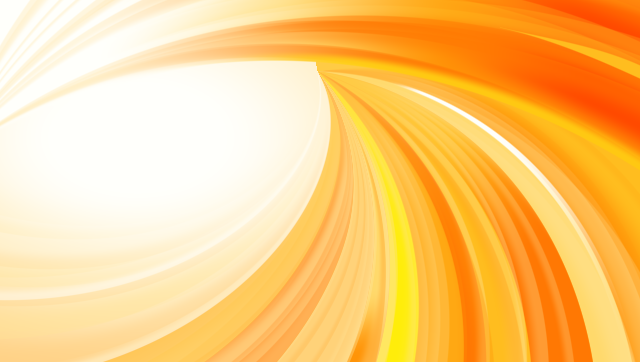
This background is drawn by a Shadertoy shader. Its source:

```glsl
// Warm abstract swirl: a pale glowing oval wrapped by two fans of curved ribbons.
// Each fan is a bent polar angle around a pivot, so a ribbon is an interval of
// that angle; hashed translucent ribbons are layered over the main colour bands.

#define FAN_PIVOT vec2(0.876, 0.803)
#define SWEEP_PIVOT vec2(-0.138, 0.564)
#define FAN_BEND 34.9
#define SWEEP_BEND 18.3
#define OVAL_EDGE 93.5
#define SWEEP_EDGE -33.8
#define GLOW_CENTER vec2(0.38, 0.62)
#define FAN_RIBBONS 44
#define SWEEP_RIBBONS 30

const vec3 WHITE  = vec3(1.0, 1.0, 0.985);
const vec3 CREAM  = vec3(1.0, 0.93, 0.76);
const vec3 PEACH  = vec3(1.0, 0.81, 0.50);
const vec3 SALMON = vec3(1.0, 0.62, 0.24);
const vec3 PALE   = vec3(1.0, 0.85, 0.42);
const vec3 YELLOW = vec3(1.0, 0.93, 0.04);
const vec3 GOLD   = vec3(1.0, 0.74, 0.12);
const vec3 ORANGE = vec3(1.0, 0.58, 0.03);
const vec3 DEEP   = vec3(1.0, 0.47, 0.01);
const vec3 RED    = vec3(1.0, 0.29, 0.0);

float hash(float n) { return fract(sin(n * 12.9898 + 4.137) * 43758.547); }

// Clockwise angle in degrees (x) and radius (y) around a pivot.
vec2 polar(vec2 p, vec2 pivot) {
    vec2 d = p - pivot;
    float angle = degrees(atan(-d.y, d.x));
    return vec2(angle < -100.0 ? angle + 360.0 : angle, length(d));
}

float ribbon(float a, float lo, float hi, float aa) {
    return smoothstep(lo - aa, lo + aa, a) * (1.0 - smoothstep(hi - aa, hi + aa, a));
}

// Sharp on the outer side, fading towards the inner side.
float veil(float a, float lo, float width, float aa) {
    return smoothstep(lo - aa, lo + aa, a) * (1.0 - smoothstep(lo + 0.3 * width, lo + width + aa, a));
}

vec3 lowerFan(vec2 p, float pixel) {
    vec2 q = polar(p, FAN_PIVOT);
    float r = q.y;
    float aa = min(degrees(pixel / max(r, 0.01)), 8.0);
    float a = q.x - FAN_BEND * r;
    a += 35.0 * exp(-r / 0.344) * smoothstep(45.0, 65.0, a);

    // Main bands from the right edge round to the oval
    vec3 col = mix(GOLD, ORANGE, smoothstep(-10.0, -3.0, a));
    col = mix(col, PALE, ribbon(a, 1.5, 8.0, aa));
    col = mix(col, mix(GOLD, DEEP, smoothstep(0.35, 0.8, r)), ribbon(a, 8.0, 19.0, aa));
    col = mix(col, GOLD, ribbon(a, 19.0, 27.5, aa));
    col = mix(col, DEEP, ribbon(a, 27.5, 32.0, aa));
    col = mix(col, mix(ORANGE, GOLD, 0.5), ribbon(a, 32.0, 42.0, aa));
    col = mix(col, YELLOW, ribbon(a, 42.0, 50.5, aa));
    col = mix(col, mix(PALE, ORANGE, smoothstep(0.62, 0.8, r)), ribbon(a, 50.5, 58.0, aa));
    col = mix(col, mix(PALE, PEACH, 0.7), ribbon(a, 58.0, 73.0, aa));
    col = mix(col, SALMON, ribbon(a, 73.0, 84.0, aa));
    col = mix(col, mix(GOLD, PEACH, 0.5), ribbon(a, 84.0, OVAL_EDGE, aa));
    col = mix(col, PALE, 0.5 * (1.0 - smoothstep(0.1, 0.6, r)));

    // Oval interior warms towards the lower left
    float inside = smoothstep(OVAL_EDGE - aa, OVAL_EDGE + aa, a);
    float reach = length((p - GLOW_CENTER) * vec2(0.75, 1.2));
    col = mix(col, mix(CREAM, PEACH, 0.85 * smoothstep(0.48, 0.82, reach)), inside);

    // Scattered translucent ribbons
    for (int i = 0; i < FAN_RIBBONS; i++) {
        float n = float(i);
        float start = mix(-14.0, 122.0, (n + hash(n)) / float(FAN_RIBBONS));
        float bent = a + (hash(n + 71.0) - 0.5) * 14.0 * (r - 0.5);
        float strength = veil(bent, start, mix(1.5, 8.0, hash(n + 23.0)), aa);
        strength *= mix(0.15, 0.42, hash(n + 47.0)) * smoothstep(0.08, 0.35, r);
        vec3 warm = mix(ORANGE, PEACH, smoothstep(50.0, 95.0, start));
        vec3 tint = hash(n + 91.0) < 0.55 ? mix(PALE, CREAM, 0.5) : warm;
        col = mix(col, tint, strength);
    }

    // Bright highlights
    float arc = ribbon(a, 0.7, 2.4, aa) * smoothstep(0.2, 0.3, r) * (1.0 - smoothstep(0.5, 1.15, r));
    col = mix(col, WHITE, arc);
    col = mix(col, CREAM, 0.7 * veil(a, OVAL_EDGE, 2.0, aa));
    col = mix(col, WHITE, 0.5 * veil(a, 108.0, 2.5, aa));
    return mix(col, WHITE, inside * (1.0 - smoothstep(0.16, 0.56, reach)));
}

vec3 upperSweep(vec2 p, float a, float aa) {
    // Colour runs from white on the left to red on the right
    vec3 col = mix(WHITE, PALE, smoothstep(0.25, 0.95, p.x));
    col = mix(col, ORANGE, smoothstep(0.75, 1.25, p.x));
    col = mix(col, RED, smoothstep(1.15, 1.65, p.x) * (1.0 - smoothstep(-37.5, -34.5, a)));
    for (int i = 0; i < SWEEP_RIBBONS; i++) {
        float n = float(i) + 200.0;
        float start = mix(-72.0, -34.0, (float(i) + hash(n)) / float(SWEEP_RIBBONS));
        float bent = a + (hash(n + 31.0) - 0.5) * 5.0 * (p.x - 0.8);
        float strength = veil(bent, start, mix(0.8, 4.5, hash(n + 53.0)), aa);
        vec3 light = mix(WHITE, GOLD, smoothstep(0.5, 1.3, p.x));
        vec3 dark = mix(CREAM, DEEP, smoothstep(0.2, 1.1, p.x));
        float pale = step(0.55, hash(n + 77.0));
        col = mix(col, mix(dark, light, pale), strength * mix(0.5, 0.28, pale));
    }
    // Dark arc, tapering gold streak and yellow lower rim
    float dusk = smoothstep(0.6, 1.0, p.x);
    col = mix(col, DEEP, 0.6 * dusk * (1.0 - smoothstep(1.2, 1.5, p.x)) * ribbon(a, -40.3, -38.6, aa));
    float taper = 0.9 * smoothstep(1.38, 1.76, p.x);
    col = mix(col, GOLD, step(1.38, p.x) * ribbon(a, -41.9 - taper, -41.9 + 0.3 * taper, aa));
    return mix(col, mix(GOLD, YELLOW, 0.5), 0.85 * dusk * smoothstep(-35.6, -34.2, a));
}

void mainImage(out vec4 fragColor, in vec2 fragCoord) {
    vec2 p = fragCoord / iResolution.xy * vec2(1.766, 1.0);
    float pixel = 1.0 / iResolution.y;
    vec2 q = polar(p, SWEEP_PIVOT);
    float a = q.x - SWEEP_BEND * q.y;
    float aa = degrees(pixel / max(q.y, 0.05));
    float soft = aa + 2.0 * (1.0 - smoothstep(0.1, 0.6, p.x));
    float cover = 1.0 - smoothstep(SWEEP_EDGE - soft, SWEEP_EDGE + soft, a);
    vec3 col = mix(lowerFan(p, pixel), upperSweep(p, a, aa), cover);
    fragColor = vec4(clamp(col, 0.0, 1.0), 1.0);
}
```
